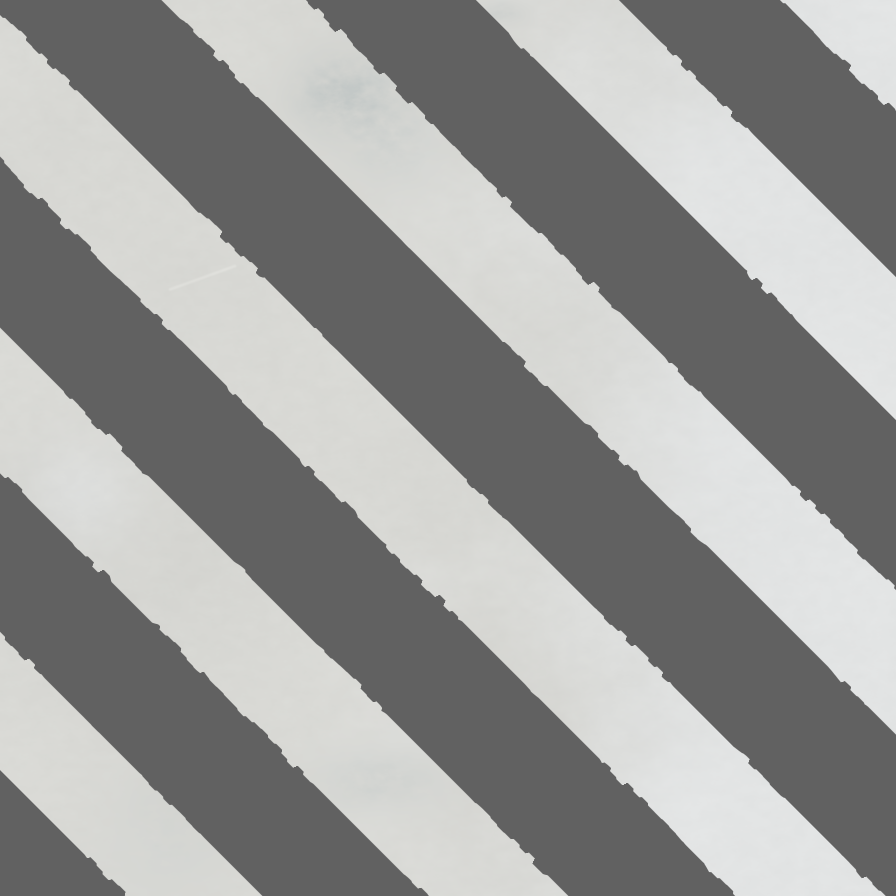
A WebGL 2 fragment shader for this pattern:

```glsl
#version 300 es
precision highp float;
// Diagonal bands of pale, faintly stained plaster on flat grey, with nicked edges.

uniform vec2 u_resolution;
out vec4 fragColor;

const vec3 GREY  = vec3(0.380);
const vec3 WARM  = vec3(0.845, 0.846, 0.830);
const vec3 COOL  = vec3(0.883, 0.890, 0.890);
const vec3 STAIN = vec3(0.765, 0.785, 0.780);

const float PERIOD = 0.3477;       // band spacing, measured along x
const float FIRST_CENTER = -0.0911;
const float HALF_WIDTH = 0.0818;

float hash(vec2 p) {
    vec3 q = fract(vec3(p.xyx) * 0.1031);
    q += dot(q, q.yzx + 33.33);
    return fract((q.x + q.y) * q.z);
}

float valueNoise(vec2 p) {
    vec2 i = floor(p), f = fract(p);
    f = f * f * (3.0 - 2.0 * f);
    float low = mix(hash(i), hash(i + vec2(1, 0)), f.x);
    float high = mix(hash(i + vec2(0, 1)), hash(i + vec2(1, 1)), f.x);
    return mix(low, high, f.y);
}

float fbm(vec2 p) {
    float sum = 0.0, weight = 0.5;
    for (int i = 0; i < 5; i++) {
        sum += weight * valueNoise(p);
        p = mat2(1.6, 1.2, -1.2, 1.6) * p + 7.3;
        weight *= 0.5;
    }
    return sum;
}

// Small stepped nicks, gathered in short runs along one edge.
float edgeNicks(float along, float edgeId) {
    float x = along * 62.0 + 200.0;
    float cell = floor(x);
    float a = hash(vec2(cell, edgeId));
    float b = hash(vec2(cell + 1.0, edgeId));
    float nick = mix(a, b, smoothstep(0.38, 0.62, fract(x))) - 0.5;
    float runs = valueNoise(vec2(along * 11.0 + 40.0, edgeId * 5.0));
    return 0.010 * nick * smoothstep(0.52, 0.64, runs);
}

// Signed distance to the nearest pale band, negative inside.
float bandDistance(vec2 uv) {
    float across = uv.x + uv.y - 1.0;
    float along = uv.x - uv.y;
    float k = floor((across - FIRST_CENTER) / PERIOD + 0.5);
    float drift = 0.0078 * sin(1.428 * (k - 0.5));
    float offset = across - (FIRST_CENTER + k * PERIOD + drift);
    float halfWidth = HALF_WIDTH - 0.0009 * (k - 0.5) * (k - 0.5);
    float edgeId = 2.0 * k + step(0.0, offset) + 20.0;
    return (abs(offset) - halfWidth + edgeNicks(along, edgeId)) * 0.7071;
}

float smudge(vec2 uv, vec2 center, vec2 radius) {
    vec2 d = (uv - center) / radius;
    return exp(-dot(d, d));
}

float segmentDistance(vec2 p, vec2 a, vec2 b) {
    vec2 ab = b - a;
    float h = clamp(dot(p - a, ab) / dot(ab, ab), 0.0, 1.0);
    return length(p - a - ab * h);
}

vec3 plaster(vec2 uv) {
    float clouds = fbm(uv * 5.0 + 3.0) - 0.5;
    float grain = fbm(uv * vec2(75.0, 110.0)) - 0.5;

    // Warm on the left, cool and brighter on the right.
    float coolness = smoothstep(0.42, 0.88, uv.x + 0.45 * clouds);
    coolness += 0.6 * smudge(uv, vec2(0.09, 0.45), vec2(0.06));
    vec3 color = mix(WARM, COOL, min(coolness, 1.0));

    // Soft stains broken up by grain.
    float stain = 0.75 * smudge(uv, vec2(0.385, 0.895), vec2(0.055, 0.045));
    stain += 0.35 * smudge(uv, vec2(0.44, 0.84), vec2(0.05));
    stain += 0.40 * smudge(uv, vec2(0.42, 0.13), vec2(0.07, 0.035));
    stain += 0.25 * smudge(uv, vec2(0.19, 0.07), vec2(0.07));
    stain += 0.50 * smudge(uv, vec2(0.56, 0.985), vec2(0.025, 0.012));
    color = mix(color, STAIN, clamp(stain * (1.0 + 2.0 * grain), 0.0, 1.0));

    // One faint, pale scratch.
    float scratch = segmentDistance(uv, vec2(0.19, 0.677), vec2(0.262, 0.703));
    color += 0.03 * (1.0 - smoothstep(0.0, 0.003, scratch));

    return color + 0.035 * clouds + 0.018 * grain;
}

void main() {
    vec2 uv = gl_FragCoord.xy / u_resolution;
    float soft = 0.7 / min(u_resolution.x, u_resolution.y);
    float pale = 1.0 - smoothstep(-soft, soft, bandDistance(uv));
    fragColor = vec4(mix(GREY, plaster(uv), pale), 1.0);
}
```
